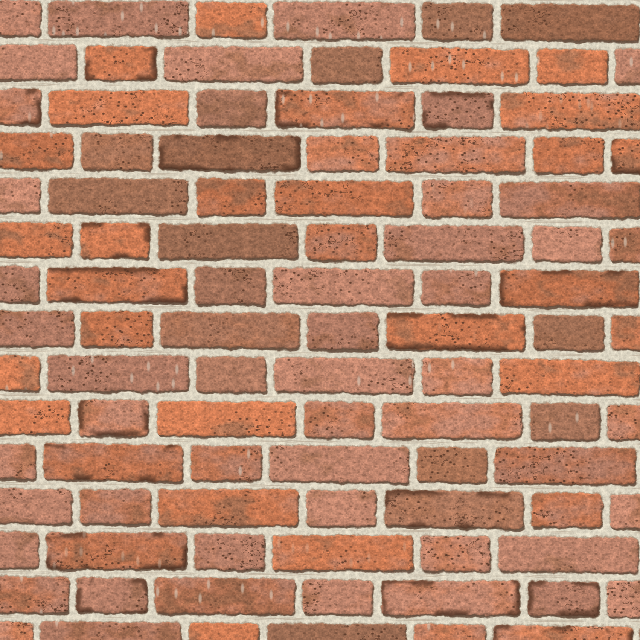
Give the GLSL for this texture, as a WebGL 2 fragment shader.

```glsl
#version 300 es
precision highp float;
// Weathered brick wall in Flemish bond: long and short bricks alternate in every course.
// Each brick is a rounded box roughened by cellular noise; sampling the same
// distance towards the light gives the shadows that fall on the pale mortar.
uniform vec2 u_resolution;
out vec4 fragColor;

float hash(vec2 p) {
  vec3 q = fract(p.xyx * vec3(0.1031, 0.1030, 0.0973));
  q += dot(q, q.yzx + 33.33);
  return fract((q.x + q.y) * q.z);
}

// Distance to the nearest of the scattered cell points
float cells(vec2 p) {
  vec2 base = floor(p);
  float nearest = 4.0;
  for (int j = -1; j <= 1; j++)
    for (int i = -1; i <= 1; i++) {
      vec2 c = base + vec2(i, j);
      vec2 r = c + vec2(hash(c + 7.3), hash(c + 41.7)) - p;
      nearest = min(nearest, dot(r, r));
    }
  return sqrt(nearest);
}

// Layered cellular noise, centred near 0.45
float grain(vec2 p) {
  return 0.5 * cells(p) + 0.3 * cells(p * 2.1 + 5.2) + 0.2 * cells(p * 4.3 + 9.1);
}

// Signed distance to the brick of this slot (x), slot identity (yz), height in slot (w)
vec4 brick(vec2 p) {
  const float course = 0.0693, period = 0.353, split = 0.2305;
  float y = (1.003 - p.y - 0.008 * (p.x - 0.5)) / course;
  float row = floor(y);
  float start = 0.071 + 0.5 * period * mod(row, 2.0) - 0.0007 * row
              + 0.009 * (hash(vec2(row, 3.0)) - 0.5);
  float u = (p.x - start) / period;
  float x = fract(u) * period;
  float header = step(split, x);
  vec2 id = vec2(2.0 * floor(u) + header, row) + 50.0;

  vec2 q = vec2(x - mix(0.5 * split, 0.5 * (split + period), header), (fract(y) - 0.5) * course);
  float height = q.y;
  q.y += q.x * 0.022 * (hash(id + 11.0) - 0.5);
  vec2 halfSize = vec2(mix(0.1098, 0.0558, header), 0.0284);
  halfSize -= 0.0022 * vec2(hash(id + 2.0), hash(id + 5.0));
  vec2 e = abs(q) - halfSize + 0.006;
  float d = length(max(e, 0.0)) + min(max(e.x, e.y), 0.0) - 0.006;
  d += 0.0065 * (grain(p * vec2(48.0, 62.0)) - 0.42);
  return vec4(d, id, height);
}

// Fired clay with a tone per brick, blotches, pits, cracks and pale scuffs
vec3 clay(vec2 p, vec2 id, float d) {
  float tone = hash(id + 17.0);
  float blotch = grain(p * vec2(11.0, 17.0) + id);
  vec3 dusty = vec3(0.755, 0.525, 0.43);
  vec3 orange = vec3(0.81, 0.485, 0.33);
  vec3 brown = vec3(0.62, 0.43, 0.325);
  vec3 soot = vec3(0.33, 0.21, 0.15);
  vec3 color = mix(dusty, orange, smoothstep(0.3, 0.85, tone + 1.1 * (blotch - 0.45)));
  color = mix(color, brown, 0.85 * smoothstep(0.82, 0.9, hash(id + 23.0)));
  color = mix(color, brown, 0.75 * smoothstep(0.47, 0.7, blotch));
  color *= 0.92 + 0.13 * hash(id + 29.0);

  float rough = grain(p * vec2(75.0, 110.0));
  color *= 0.83 + 0.38 * rough;
  color *= 0.93 + 0.14 * hash(floor(p * 420.0));

  float worn = smoothstep(0.4, 0.6, grain(p * 8.0 + 3.0 * hash(id + 31.0)));
  float pit = 1.0 - smoothstep(0.06, 0.2, cells(p * vec2(65.0, 85.0) + id));
  color = mix(color, soot, pit * (0.25 + 0.6 * worn));
  float crack = 1.0 - smoothstep(0.0, 0.022, abs(grain(p * vec2(20.0, 42.0) + id) - 0.57));
  color = mix(color, soot, 0.65 * crack * worn);

  // Sooty upper or lower corners on a few bricks
  float burnt = step(0.83, hash(id + 37.0)) * smoothstep(-0.012, -0.002, d);
  color = mix(color, soot, 0.75 * burnt * smoothstep(0.38, 0.55, cells(p * vec2(17.0, 26.0))));

  float scuff = smoothstep(0.65, 0.8, hash(id + 43.0))
              * (1.0 - smoothstep(0.04, 0.13, cells(p * vec2(34.0, 12.0))));
  return mix(color, vec3(0.85, 0.79, 0.72), 0.6 * scuff);
}

// Sandy lime mortar with a tooled groove, darker beside the bricks
vec3 mortar(vec2 p, float d, float height) {
  vec3 lime = vec3(0.87, 0.84, 0.765);
  vec3 shade = vec3(0.68, 0.61, 0.53);
  float sand = grain(p * 140.0);
  vec3 color = lime * (0.87 + 0.29 * sand);
  color = mix(shade, color, smoothstep(0.0, 0.0035, d + 0.004 * (sand - 0.35)));
  float groove = abs(0.03465 - abs(height) - 0.0012 * sin(p.x * 31.0 + sin(p.x * 83.0)));
  float patchy = smoothstep(0.3, 0.6, cells(p * 9.0));
  return mix(color, shade, 0.5 * patchy * (1.0 - smoothstep(0.0, 0.0016, groove)));
}

void main() {
  vec2 p = gl_FragCoord.xy / u_resolution;
  float soft = max(0.0008, 0.8 / min(u_resolution.x, u_resolution.y));
  vec4 b = brick(p);

  // Light comes from the upper left, so shadows gather below and to the right
  float reach = 0.0015 + 0.0045 * cells(p * vec2(19.0, 40.0));
  float above = brick(p + reach * vec2(-0.45, 1.0)).x;
  float shadow = 1.0 - smoothstep(-0.0015, 0.0012, above);
  vec3 ground = mix(mortar(p, b.x, b.w), vec3(0.31, 0.21, 0.15), 0.78 * shadow);

  vec3 face = clay(p, b.yz, b.x);
  float rim = smoothstep(-0.004, 0.0, b.x);
  face *= 1.0 + rim * mix(-0.18, 0.1, smoothstep(-0.003, 0.003, above - b.x));

  float coverage = 1.0 - smoothstep(-soft, soft, b.x);
  fragColor = vec4(clamp(mix(ground, face, coverage), 0.0, 1.0), 1.0);
}
```
